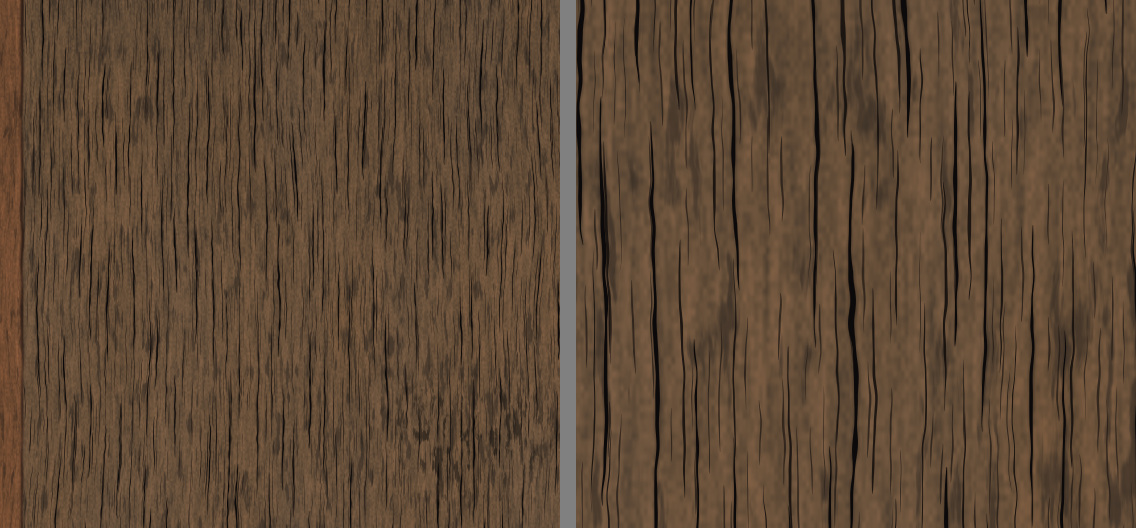
Left, the full canvas; right, a detail of the centre.
This texture is drawn by a WebGL 2 fragment shader. Its source:

```glsl
#version 300 es
precision highp float;

uniform vec2 u_resolution;
out vec4 fragColor;

float hash(vec2 p, float seed) {
    vec3 q = fract(vec3(p.xyx) * vec3(0.1031, 0.1030, 0.0973) + seed * 0.137);
    q += dot(q, q.yzx + 33.33);
    return fract((q.x + q.y) * q.z);
}

float noise(vec2 p, float seed) {
    vec2 i = floor(p), f = fract(p);
    f = f * f * (3.0 - 2.0 * f);
    float low = mix(hash(i, seed), hash(i + vec2(1, 0), seed), f.x);
    float high = mix(hash(i + vec2(0, 1), seed), hash(i + vec2(1, 1), seed), f.x);
    return mix(low, high, f.y);
}

float fbm(vec2 p, float seed) {
    float sum = 0.0, gain = 0.5;
    for (int i = 0; i < 4; i++) {
        sum += gain * noise(p, seed + float(i));
        p = p * 2.03 + 7.1;
        gain *= 0.5;
    }
    return sum / 0.9375;
}

// Share of a pixel covered by a line of the given half width
float lineCoverage(float dist, float halfWidth, float pixel) {
    float covered = min(dist + 0.5 * pixel, halfWidth) - max(dist - 0.5 * pixel, -halfWidth);
    return clamp(covered / pixel, 0.0, 1.0);
}

// Tapered vertical splits, one per cell, in columns shifted at random
float cracks(vec2 p, vec2 cell, float halfWidth, float density, float pixel, float seed) {
    float column = floor(p.x / cell.x);
    float y = p.y / cell.y + 9.0 * hash(vec2(column, 3.0), seed);
    vec2 id = vec2(column, floor(y));
    float halfLength = mix(0.2, 0.49, hash(id, seed + 1.0));
    float middle = 0.5 + (hash(id, seed + 2.0) - 0.5) * (1.0 - 2.0 * halfLength);
    float along = (fract(y) - middle) / halfLength;
    float taper = sqrt(max(1.0 - along * along, 0.0));
    float center = mix(0.2, 0.8, hash(id, seed + 3.0));
    float ragged = mix(0.5, 1.3, noise(vec2(column * 5.3, p.y * 65.0), seed));
    float width = halfWidth * mix(0.4, 1.0, hash(id, seed + 4.0)) * taper * ragged;
    float dist = abs(fract(p.x / cell.x) - center) * cell.x;
    return step(hash(id, seed + 5.0), density) * lineCoverage(dist, width, pixel);
}

// Gentle wander of the grain, leaning in the upper left
vec2 bendGrain(vec2 p) {
    float lean = smoothstep(0.5, 1.0, p.y) * (1.0 - smoothstep(0.1, 0.45, p.x));
    float wander = 0.012 * (noise(p * vec2(7.0, 5.0), 1.0) - 0.5);
    wander += 0.004 * (noise(p * vec2(38.0, 17.0), 2.0) - 0.5);
    wander += 0.0018 * (noise(p * vec2(70.0, 65.0), 3.0) - 0.5);
    return vec2(p.x + wander - 0.012 * lean, p.y);
}

vec3 woodRamp(float tone) {
    vec3 dark = vec3(0.285, 0.228, 0.175);
    vec3 middle = vec3(0.392, 0.304, 0.221);
    vec3 light = vec3(0.495, 0.372, 0.268);
    return tone < 0.5 ? mix(dark, middle, tone * 2.0) : mix(middle, light, tone * 2.0 - 1.0);
}

void main() {
    float pixel = 1.0 / u_resolution.y;
    vec2 p = gl_FragCoord.xy * pixel;
    vec2 g = bendGrain(p);

    // Fibres and broad shading
    float fibre = fbm(g * vec2(150.0, 13.0), 11.0) - 0.5;
    float hair = noise(g * vec2(300.0, 38.0), 17.0) - 0.5;
    float grit = noise(p * vec2(400.0, 230.0), 19.0) - 0.5;
    float cloud = fbm(p * vec2(5.0, 3.0), 23.0) - 0.5;
    float tone = 0.61 + 0.6 * fibre + 0.34 * hair + 0.36 * grit + 0.2 * cloud;
    tone -= 0.16 * smoothstep(0.45, 1.0, p.y);
    vec3 color = woodRamp(clamp(tone, 0.0, 1.0));
    float warmth = fbm(p * vec2(9.0, 2.5), 29.0) - 0.5;
    color *= 1.0 + warmth * vec3(0.05, 0.0, -0.08);

    // Narrow grey weathered streaks, thicker in the lower right
    float corner = 1.0 - smoothstep(0.03, 0.25, length((p - vec2(0.88, 0.17)) * vec2(0.8, 1.2)));
    float streak = fbm(g * vec2(120.0, 20.0), 31.0) + 0.06 * corner;
    color = mix(color, vec3(0.2, 0.165, 0.135), 0.6 * smoothstep(0.6, 0.78, streak));
    float fleck = smoothstep(0.58, 0.76, fbm(g * vec2(130.0, 34.0), 37.0) + 0.05 * corner);
    color = mix(color, vec3(0.12, 0.1, 0.08), 0.7 * corner * fleck);

    // Splits in three sizes, with soft dark rims
    float board = smoothstep(0.043, 0.047, p.x);
    float rim = cracks(g, vec2(0.026, 0.3), 0.003, 0.8, 3.0 * pixel, 41.0);
    float large = cracks(g, vec2(0.026, 0.3), 0.0017, 0.8, pixel, 41.0);
    float medium = cracks(g, vec2(0.016, 0.18), 0.00105, 0.65, pixel, 53.0);
    float fine = cracks(g, vec2(0.008, 0.085), 0.0007, 0.6, pixel, 67.0);
    color *= 1.0 - 0.18 * rim * board;
    color = mix(color, vec3(0.13, 0.1, 0.08), 0.75 * fine * mix(0.4, 1.0, board));
    color = mix(color, vec3(0.08, 0.06, 0.05), 0.9 * medium * board);
    color = mix(color, vec3(0.045, 0.035, 0.035), large * board);

    // Reddish edge strip and its groove
    float edge = 0.042 + 0.003 * (noise(vec2(2.0, p.y * 22.0), 71.0) - 0.5);
    float strip = 1.0 - smoothstep(edge - pixel, edge + pixel, p.x);
    color = mix(color, color * vec3(1.08, 0.93, 0.84), strip);
    float groove = exp(-pow((p.x - edge) / 0.003, 2.0));
    float worn = mix(0.4, 0.85, noise(vec2(5.0, p.y * 30.0), 73.0));
    color = mix(color, vec3(0.15, 0.09, 0.07), groove * worn);
    float ridge = exp(-pow((p.x - edge + 0.009) / 0.003, 2.0));
    color *= 1.0 + 0.08 * ridge;

    fragColor = vec4(color, 1.0);
}
```
